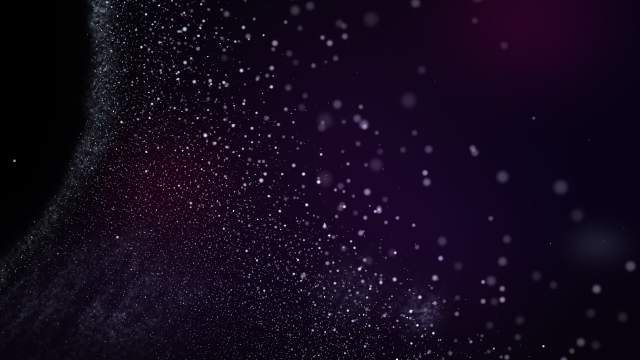
Write a Shadertoy shader that draws this background.

```glsl
// A dark violet space with a curved veil of fine dust on the left that opens
// into a diagonal drift of ever larger, softer specks. Glows are Gaussians;
// specks are jittered grid layers whose density follows the drift line.

const int LAYERS = 7;
const int PASSES = 2;                 // overlapping grids per layer
const float FINEST_CELL = 0.0105;
const float CELL_GROWTH = 1.52;
const float SPECK_RADIUS = 0.19;      // share of a cell
const float JITTER = 0.50;            // share of a cell
const vec3 NIGHT = vec3(0.027, 0.012, 0.046);
const vec3 VIOLET = vec3(0.064, 0.010, 0.088);
const vec3 MAGENTA = vec3(0.125, 0.000, 0.055);
const vec3 WINE = vec3(0.075, 0.003, 0.026);
const vec3 NAVY = vec3(0.002, 0.000, 0.040);
const vec3 MIST = vec3(0.19, 0.22, 0.25);
const vec3 SPECK = vec3(0.86, 0.84, 0.92);
const vec3 COOL_SPECK = vec3(0.66, 0.82, 0.86);

vec3 hash3(vec2 p) {
    vec3 q = fract(p.xyx * vec3(0.1031, 0.1030, 0.0973));
    q += dot(q, q.yxz + 33.33);
    return fract((q.xxy + q.yzz) * q.zyx);
}

float noise(vec2 p) {
    vec2 i = floor(p), f = fract(p);
    f = f * f * (3.0 - 2.0 * f);
    float low = mix(hash3(i).x, hash3(i + vec2(1, 0)).x, f.x);
    float high = mix(hash3(i + vec2(0, 1)).x, hash3(i + vec2(1, 1)).x, f.x);
    return mix(low, high, f.y);
}

float fbm(vec2 p) {
    float sum = 0.0, gain = 0.5;
    for (int i = 0; i < 4; i++) {
        sum += gain * noise(p);
        p = p * 2.03 + 17.0;
        gain *= 0.6;
    }
    return sum;
}

mat2 rotation(float a) {
    return mat2(cos(a), sin(a), -sin(a), cos(a));
}

float glow(vec2 p, vec2 centre, vec2 size) {
    vec2 d = (p - centre) / size;
    return exp(-dot(d, d));
}

// Signed horizontal distance from the curved left rim of the veil
float fromRim(vec2 p) {
    return p.x - 0.26 + 0.925 * pow(abs(0.84 - p.y), 2.33);
}

// Signed horizontal distance from the drift line, top left to bottom right
float fromDrift(vec2 p) {
    float drop = 1.0 - p.y;
    return p.x - 0.47 - 0.25 * drop - 0.5 * drop * drop;
}

vec3 backdrop(vec2 p) {
    vec3 col = NIGHT;
    col += VIOLET * glow(p, vec2(0.96, 0.60), vec2(0.34, 0.40));
    col += 0.75 * VIOLET * glow(p, vec2(1.22, 0.28), vec2(0.30, 0.28));
    col += 0.50 * VIOLET * glow(p, vec2(0.46, 0.20), vec2(0.30, 0.20));
    col += MAGENTA * glow(p, vec2(1.46, 0.95), vec2(0.24, 0.20));
    col += WINE * glow(p, vec2(0.46, 0.49), vec2(0.20, 0.17));
    col += NAVY * smoothstep(0.9, 1.6, p.x) * smoothstep(0.0, 0.5, p.y);
    return col * mix(0.12, 1.0, smoothstep(-0.12, 0.22, fromRim(p)));
}

// Grainy light along the rim and in streaks over the lower veil
float mist(vec2 p) {
    float rim = fromRim(p) + 0.03 * (noise(p * 14.0) - 0.5);
    float streaks = fbm(vec2(8.0, 34.0) * (p * rotation(0.9)));
    float grain = 0.35 + 1.3 * noise(p * 190.0) * noise(p * 110.0 + 9.0) * 2.0;
    float band = exp(-pow((rim - 0.012) / (rim < 0.012 ? 0.022 : 0.045), 2.0));
    float m = band * mix(0.35, 1.0, smoothstep(0.3, 0.9, p.y)) * (0.2 + streaks);
    m += 0.8 * streaks * streaks * glow(p, vec2(0.36, 0.18), vec2(0.16, 0.14));
    m += 0.5 * streaks * streaks * glow(p, vec2(0.12, 0.15), vec2(0.16, 0.16));
    m += 1.0 * streaks * glow(p, vec2(1.17, 0.14), vec2(0.05, 0.05));
    m += 0.5 * streaks * glow(p, vec2(0.98, 0.19), vec2(0.09, 0.08));
    return m * grain + 0.42 * glow(p, vec2(1.66, 0.32), vec2(0.075, 0.05));
}

vec3 specks(vec2 p, int layer, int pass, float pixel) {
    float depth = float(layer) / float(LAYERS - 1);
    float seed = float(layer) + float(LAYERS * pass);
    float cell = FINEST_CELL * pow(CELL_GROWTH, float(layer));
    mat2 turn = rotation(0.4 + 0.7 * seed);
    vec2 id = floor(turn * p / cell);
    vec3 rnd = hash3(id + 91.7 * seed + 200.0);
    vec3 look = hash3(id + 37.3 * seed + 500.0);
    vec2 centre = (id + 0.5 + JITTER * (rnd.xy - 0.5)) * cell * turn;

    // Each layer favours its own distance from the drift line
    float offset = fromDrift(centre) - mix(-0.40, 0.60, depth);
    float spread = 0.12 + 0.9 * (depth - 0.5) * (depth - 0.5);
    float rim = fromRim(centre);
    float chance = mix(0.65, 0.20, depth) * exp(-pow(offset / spread, 2.0));
    chance += 0.4 * (1.0 - smoothstep(0.0, 0.3, depth)) * exp(-abs(rim) / 0.06);
    chance *= smoothstep(-0.02, 0.03, rim);

    float radius = cell * SPECK_RADIUS * mix(0.6, 1.3, look.x);
    float drawn = max(radius, pixel);
    float disc = 1.0 - smoothstep(0.2 * drawn, drawn, distance(p, centre));
    float peak = 0.34 + 0.55 * exp(-pow((depth - 0.42) / 0.24, 2.0));
    float power = peak * mix(0.35, 1.2, look.y * look.y) * radius / drawn;
    return mix(SPECK, COOL_SPECK, look.z * (1.0 - depth)) * disc * power * step(rnd.z, chance);
}

void mainImage(out vec4 fragColor, in vec2 fragCoord) {
    vec2 p = fragCoord / iResolution.y;
    vec3 col = backdrop(p) + MIST * mist(p);
    for (int i = 0; i < LAYERS * PASSES; i++)
        col += specks(p, i % LAYERS, i / LAYERS, 1.0 / iResolution.y);
    fragColor = vec4(clamp(col, 0.0, 1.0), 1.0);
}
```
